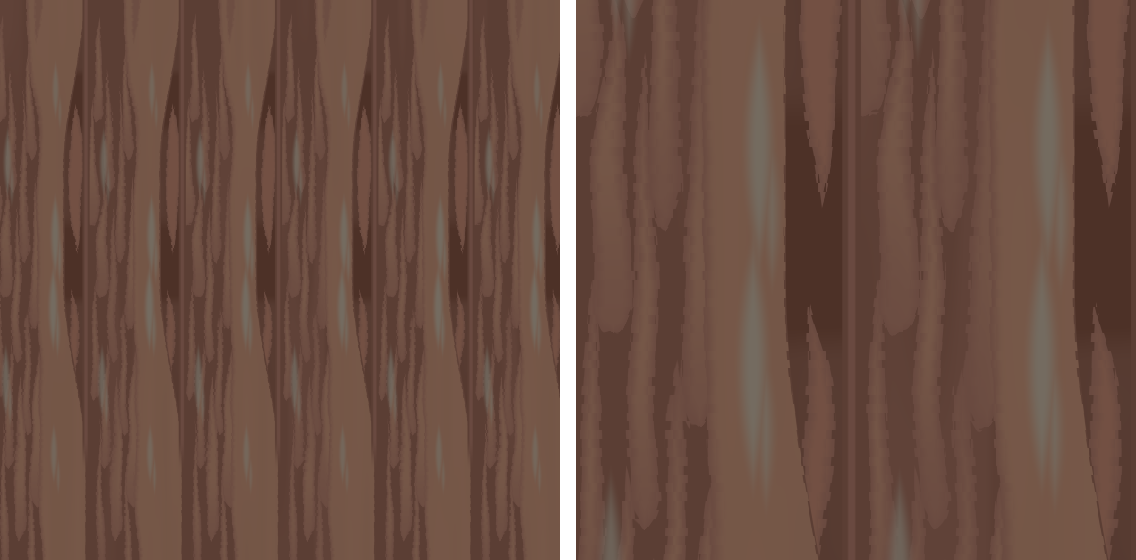
Left, the full canvas; right, a detail of the centre.
This texture is drawn by a WebGL 2 fragment shader. Its source:

```glsl
#version 300 es
precision highp float;
// Weathered wooden boards: repeated columns of streaked bark, smooth planks and pale glints.
uniform vec2 u_resolution;
out vec4 fragColor;

float hash(vec2 p) {
    return fract(sin(dot(p, vec2(127.1, 311.7))) * 43758.5453);
}

float noise(vec2 p) {
    vec2 i = floor(p), f = fract(p);
    f = f * f * (3.0 - 2.0 * f);
    return mix(mix(hash(i), hash(i + vec2(1, 0)), f.x),
               mix(hash(i + vec2(0, 1)), hash(i + vec2(1, 1)), f.x), f.y);
}

// Distance inside a long shape that tapers to both ends
float spindle(vec2 q, vec2 center, vec2 halfSize) {
    vec2 d = (q - center) / halfSize;
    return halfSize.x * (1.0 - d.y * d.y - abs(d.x));
}

// Distance inside a strip with a blunt lower end and a pointed top
float tongue(vec2 q, vec2 foot, float len, float halfWidth) {
    float s = (foot.y - q.y) / len;
    float taper = sqrt(clamp(s * 14.0, 0.0, 1.0)) * sqrt(clamp(1.0 - s, 0.0, 1.0));
    return halfWidth * taper - abs(q.x - foot.x) - 0.004;
}

void main() {
    vec2 p = gl_FragCoord.xy / u_resolution;
    float aa = 8.0 / u_resolution.x;
    float across = p.x * 5.818 - 0.894;
    float column = floor(across);
    // q.x runs across one board, q.y runs down from the top
    vec2 q = vec2(fract(across), 1.0 - p.y);
    float seamX = min(q.x, 1.0 - q.x);

    // Ragged, slightly different edges in each column
    vec2 grain = vec2(q.x * 9.0, q.y * 14.0);
    float ragged = hash(floor(vec2(q.x * 34.0, q.y * 190.0))) - 0.5;
    vec2 w = q;
    w.x += 0.05 * (noise(grain) - 0.5) + 0.014 * ragged;
    w.x += 0.025 * (noise(vec2(column * 7.3, q.y * 9.0)) - 0.5);
    w.y += 0.012 * (noise(vec2(q.x * 30.0, q.y * 8.0)) - 0.5);

    vec3 tan_ = vec3(0.459, 0.340, 0.279);
    vec3 mauve = vec3(0.412, 0.288, 0.250);
    vec3 dark = vec3(0.358, 0.244, 0.204);
    vec3 deep = vec3(0.302, 0.192, 0.152);
    vec3 color = dark;

    // Streaked bark on the left of each board
    for (int i = 0; i < 15; i++) {
        float k = float(i);
        float h = hash(vec2(k, 3.7));
        vec2 foot = vec2(0.03 + 0.47 * fract(k * 0.618 + 0.2), 0.22 + 0.062 * k);
        float d = tongue(w, foot, 0.17 + 0.15 * h, 0.055 + 0.04 * hash(vec2(k, 8.1)));
        float rise = smoothstep(0.0, 0.12, foot.y - q.y);
        vec3 body = mix(mauve, tan_, smoothstep(0.0, 0.045, d) * (0.35 + 0.65 * rise));
        color = mix(color, body, smoothstep(0.0, aa, d));
    }
    color = mix(color, mauve, 0.35 * smoothstep(0.6, 0.85, noise(vec2(across * 7.0, q.y * 3.0))));

    // Smooth plank with wavering sides
    float left = 0.47 - 0.09 * (1.0 - smoothstep(0.0, 0.22, q.y))
               + 0.05 * smoothstep(0.5, 0.65, q.y) + 0.09 * (noise(vec2(2.5, q.y * 8.0)) - 0.5);
    float right = 0.77 + 0.23 * smoothstep(0.5, 0.83, q.y) + 0.21 * (1.0 - smoothstep(0.0, 0.3, q.y));
    float inside = min(w.x - left, right - q.x - 0.008 * ragged);
    vec3 plank = mix(mauve, tan_, smoothstep(-0.01, 0.06, w.x - left));
    plank *= 0.985 + 0.03 * noise(vec2(across * 12.0, q.y * 4.0));
    // Faint wisps at the head of the plank
    plank = mix(plank, mauve, 0.7 * smoothstep(0.0, 0.03, spindle(w, vec2(0.5, 0.0), vec2(0.05, 0.09))));

    // Shadowed gap with reddish splinters on the right
    float shadow = smoothstep(0.38, 0.42, q.y) * (1.0 - smoothstep(0.52, 0.55, q.y))
                 + smoothstep(0.12, 0.14, q.y) * (1.0 - smoothstep(0.21, 0.25, q.y));
    vec3 gap = mix(dark * 0.96, deep, clamp(shadow + 0.3 * noise(grain), 0.0, 1.0));
    float splinter = max(spindle(w, vec2(0.90, 0.32), vec2(0.085, 0.135)),
                         spindle(w, vec2(0.87, 0.60), vec2(0.05, 0.09)));
    vec3 red = mix(mauve, vec3(0.450, 0.315, 0.262), smoothstep(0.0, 0.04, splinter));
    gap = mix(gap, red, smoothstep(0.0, aa, splinter));
    color = mix(color, gap, smoothstep(0.0, aa, q.x - right));
    color = mix(color, plank, smoothstep(0.0, aa, inside));

    // Thin seam between boards, fading toward the foot
    float seamFade = 1.0 - smoothstep(0.78, 0.84, q.y);
    color = mix(color, dark, seamFade * (1.0 - smoothstep(0.03, 0.03 + aa, seamX)));
    color = mix(color, mauve, seamFade * (1.0 - smoothstep(0.008, 0.012 + aa, seamX)));

    // Pale glints, largest halfway down
    for (int i = 0; i < 6; i++) {
        float k = float(i);
        float h = hash(vec2(k, 5.3));
        float y = 0.16 + 0.13 * k;
        float size = 1.0 - 1.5 * abs(y - 0.5);
        float x = i % 3 == 1 ? 0.15 + 0.1 * h : 0.62 + 0.1 * h;
        vec2 reach = vec2(0.025 + 0.05 * size, 0.025 + 0.065 * size);
        float glow = max(spindle(q, vec2(x, y), reach),
                         spindle(q, vec2(x + 0.045, y + 0.04), reach * 0.65)) / reach.x;
        color = mix(color, vec3(0.455, 0.440, 0.400), (0.35 + 0.5 * size) * smoothstep(0.0, 0.9, glow));
    }
    fragColor = vec4(color, 1.0);
}
```
